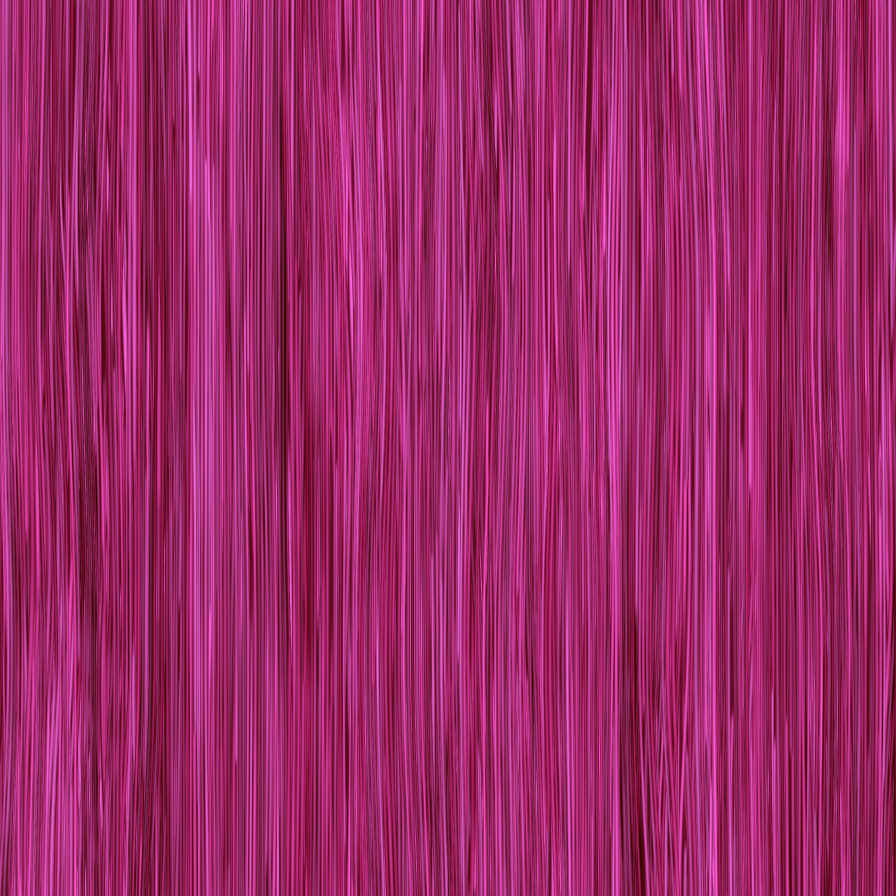
Reproduce this texture procedurally as a three.js fragment shader.

```glsl
// Fine, glossy magenta hair hanging in straight, slightly crossing strands.
varying vec2 vUv;

float hash(vec2 p) {
  return fract(sin(dot(p, vec2(127.1, 311.7))) * 43758.5453);
}

float noise(vec2 p) {
  vec2 cell = floor(p);
  vec2 f = fract(p);
  f = f * f * (3.0 - 2.0 * f);
  float low = mix(hash(cell), hash(cell + vec2(1.0, 0.0)), f.x);
  float high = mix(hash(cell + vec2(0.0, 1.0)), hash(cell + vec2(1.0, 1.0)), f.x);
  return mix(low, high, f.y);
}

// Overlapping layers of strands: x is the tone around zero, y the grey tint
vec2 strands(vec2 uv) {
  vec2 hair = vec2(-1.8, 0.0);
  for (int i = 0; i < 5; i++) {
    float layer = float(i);
    float seed = layer * 17.3 + 3.1;

    // Each layer leans and bends its own way
    float bend = noise(vec2(uv.x * 16.0 + seed, uv.y * 2.6 + seed)) - 0.5;
    float x = (uv.x + 0.018 * bend) * (172.0 + 14.0 * layer);
    float id = floor(x);
    vec2 key = vec2(id, seed);

    // Rounded cross-section, dark along both edges
    float halfWidth = mix(0.3, 0.48, hash(key + 5.7));
    float centre = 0.5 + (0.5 - halfWidth) * (hash(key + 2.3) - 0.5);
    float d = abs(x - id - centre) / halfWidth;
    float gloss = 2.7 * (1.0 - d * d - 0.6);

    // Strand shade, drifting slowly along its length
    float shade = 2.2 * (hash(key + 8.9) - 0.5);
    float drift = noise(vec2(id * 3.7 + seed, uv.y * 9.0 + 9.0 * hash(key)));
    float tone = shade + gloss + 1.1 * (drift - 0.5);

    // Strands dive under their neighbours and come back
    float depth = noise(vec2(id * 5.3 + seed, uv.y * 2.8 + 20.0 * hash(key + 1.4)));
    float cover = smoothstep(0.36, 0.42, depth) * (1.0 - smoothstep(0.88, 1.05, d));
    hair = mix(hair, vec2(tone, hash(key + 4.2) - 0.4), cover);
  }
  return hair;
}

void main() {
  // Average a few taps across the strands to smooth their edges
  vec2 hair = vec2(0.0);
  for (int i = -1; i <= 1; i++) {
    hair += strands(vUv + vec2(float(i) * 0.0004, 0.0)) / 3.0;
  }

  // Faint light locks and narrow shadowed partings
  float sway = 0.012 * (noise(vUv * vec2(7.0, 2.0) + 31.0) - 0.5);
  float x = vUv.x + sway;
  float lock = noise(vec2(x * 22.0, vUv.y * 1.5 + 4.0)) - 0.5;
  float parting = smoothstep(0.74, 0.95, noise(vec2(x * 95.0, vUv.y * 2.6 + 50.0)));
  float tone = 1.2 * hair.x + 0.9 * lock - 0.9 * parting + 0.2;
  tone = clamp(tone, -3.0, 3.0);

  // Wine shadows to pink highlights, with some greyer strands
  vec3 colour = vec3(0.59, 0.13, 0.355) + tone * vec3(0.125, 0.062, 0.145);
  colour += tone * tone * vec3(0.0, 0.008, 0.008);
  colour += hair.y * vec3(-0.07, 0.07, 0.05);
  gl_FragColor = vec4(clamp(colour, 0.0, 1.0), 1.0);
}
```
